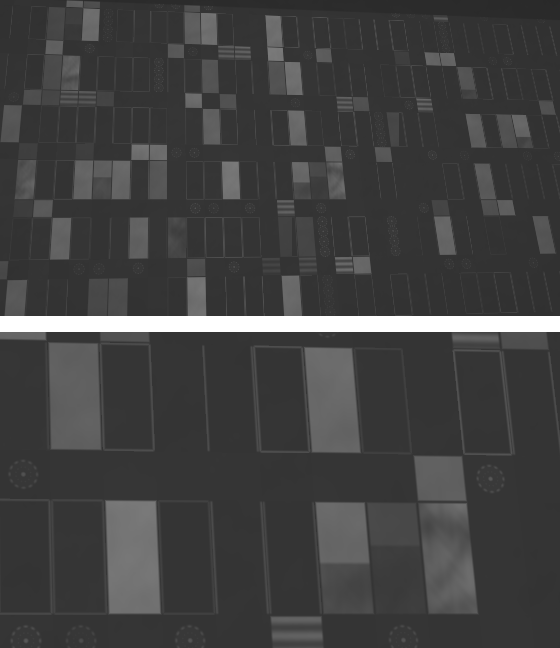
Top, the full canvas; bottom, a detail of the centre.
A WebGL 2 fragment shader for this pattern:

```glsl
#version 300 es
precision highp float;

#define ANCHOR vec2(0.530, 0.368)   // wall point where the grid is square-on
#define CELL vec2(0.0588, 0.1806)   // column and storey size, in canvas heights
#define TILT vec2(0.065, 0.180)     // perspective shrink to the right and upward
#define BAND 0.30                   // share of a storey taken by the short band
#define ROOF -3.85                  // storey coordinate of the top edge
#define LINE 0.0011                 // half width of the frame lines
#define SOFT 0.0016                 // edge softness
#define RING 0.0150                 // rosette radius
#define WALL 0.198
#define FRAME 0.36
#define LIT_LEFT 0.37
#define LIT_RIGHT 0.14

uniform vec2 u_resolution;
out vec4 fragColor;

float hash(vec2 cell, float salt) {
    return fract(sin(dot(cell, vec2(127.1, 311.7)) + salt * 74.7) * 43758.545);
}

float fill(float dist, float soft) {
    return 1.0 - smoothstep(-soft, soft, dist);
}

// Layered sines for stains and uneven light
float mottling(vec2 p) {
    float sum = 0.0, amp = 0.5;
    for (int i = 0; i < 4; i++) {
        sum += amp * sin(p.x + 1.7 * sin(p.y)) * sin(p.y * 1.2 + float(i));
        p = mat2(1.5, 1.1, -1.1, 1.5) * p + 2.3;
        amp *= 0.55;
    }
    return sum;
}

// Two rings of dots around a bright centre
float rosette(vec2 p, float soft) {
    float r = length(p), a = atan(p.y, p.x);
    float dots = 0.55 + 0.45 * cos(a * 12.0);
    float outer = fill(abs(r - RING) - 0.0012, soft) * dots;
    float inner = fill(abs(r - RING * 0.55) - 0.001, soft) * (1.0 - dots) * 0.5;
    float disc = fill(r - RING, soft) * 0.15;
    return max(max(outer, inner), max(disc, fill(r - 0.0024, soft) * 1.3));
}

void main() {
    vec2 p = gl_FragCoord.xy / u_resolution.y;
    float soft = max(SOFT, 0.7 / u_resolution.y);

    // Perspective wall coordinates, storeys counted downward
    vec2 d = vec2(p.x - ANCHOR.x, ANCHOR.y - p.y);
    vec2 wall = d / (1.0 + TILT.y * d.y - TILT.x * d.x);
    vec2 grid = wall / CELL;

    // Each storey is a short band above a tall row of panels
    float storey = fract(grid.y);
    bool tall = storey > BAND;
    float span = tall ? 1.0 - BAND : BAND;
    vec2 uv = vec2(fract(grid.x), (tall ? storey - BAND : storey) / span);
    vec2 cell = vec2(floor(grid.x), 2.0 * floor(grid.y) + float(tall));
    vec2 size = CELL * vec2(1.0, span);
    vec2 local = (uv - 0.5) * size;
    vec2 edge = abs(local) - 0.5 * size + 0.0014;
    float box = max(edge.x, edge.y);

    // Light strength over the facade, strongest near the middle
    float offset = (p.x - 0.85) / 0.75;
    float glow = 0.58 + 0.42 * exp(-offset * offset);
    float across = p.x * u_resolution.y / u_resolution.x;
    float stain = mottling(wall * 32.0);

    float shade = WALL + 0.012 * (1.0 - across) * hash(cell, 8.0);
    float chance = mix(LIT_LEFT, LIT_RIGHT, across) * (tall ? 1.0 : 0.75);
    float kind = hash(cell, 1.0);

    if (kind < chance) {
        // Lit panels, some with a dim part, slats or stains
        float tone = (0.045 + 0.225 * hash(cell, 2.0)) * glow;
        float wear = hash(cell, 3.0);
        if (wear < 0.20 && tall) {
            float level = 0.35 + 0.4 * hash(cell, 4.0);
            float split = smoothstep(-0.02, 0.02, uv.y - level);
            tone *= mix(1.0, 0.45 + 0.2 * stain, split);
        } else if (wear < 0.28) {
            tone *= tall ? 0.75 + 0.5 * stain : 0.55 + 0.3 * sin(uv.y * 19.0);
        }
        tone *= 1.0 + 0.10 * stain + 0.08 * (0.5 - uv.y);
        shade += tone * fill(box, soft);
    } else if (kind > (tall ? 0.95 : 0.83)) {
        // Single rosettes in bands, stacks of four in tall panels
        vec2 q = local;
        if (tall) q.y = (fract(uv.y * 4.0) - 0.5) * size.y / 4.0;
        shade += (0.05 + 0.07 * hash(cell, 5.0)) * glow * rosette(q, soft);
    } else if (tall && kind < 0.82) {
        // Dark panels with thin frames, the cross bars often missing
        float sides = fill(abs(edge.x) - LINE, soft) * fill(edge.y, soft);
        float bars = fill(abs(edge.y) - LINE, soft) * fill(edge.x, soft);
        bars *= step(0.25 + 0.4 * across, hash(cell, 6.0));
        float strength = (0.25 + 0.65 * hash(cell, 7.0)) * glow;
        shade = mix(shade, FRAME, max(sides, bars) * strength);
    }

    // Dark strip above the facade, faint stains and darkened corners
    shade = mix(0.172, shade, smoothstep(-0.02, 0.02, grid.y - ROOF));
    vec2 rim = vec2(across, p.y) - 0.5;
    shade += 0.003 * stain + 0.006 - 0.03 * dot(rim, rim);
    fragColor = vec4(vec3(shade), 1.0);
}
```
